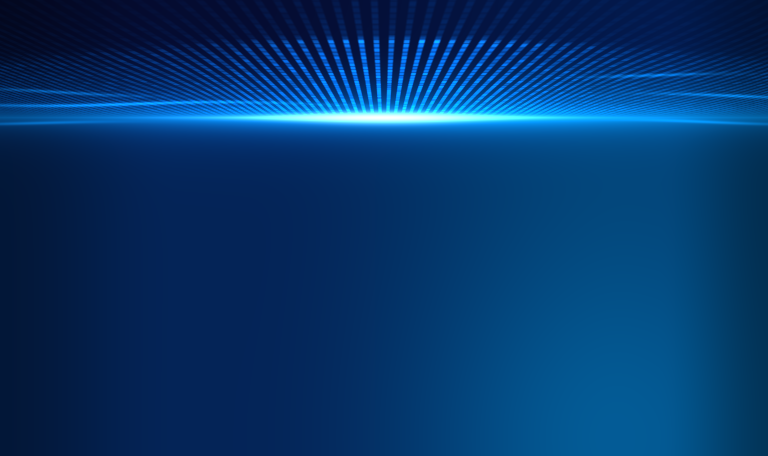
Reproduce this background procedurally as a WebGL 2 fragment shader.

```glsl
#version 300 es
precision highp float;

uniform vec2 u_resolution;
out vec4 fragColor;

float hash(vec2 p) {
    vec3 q = fract(vec3(p.xyx) * 0.1031);
    q += dot(q, q.yzx + 33.33);
    return fract((q.x + q.y) * q.z);
}

float gauss(float d, float width) {
    return exp(-d * d / (width * width));
}

// Deep blue field, lighter toward the lower right, dark at the top
vec3 backdrop(vec2 p) {
    vec3 field = mix(vec3(0.015, 0.14, 0.34), vec3(0.01, 0.26, 0.46), smoothstep(-0.3, 0.55, p.x));
    vec2 d = (p - vec2(0.48, 0.04)) / vec2(0.42, 0.4);
    field += vec3(0.0, 0.1, 0.13) * exp(-dot(d, d));
    vec3 sky = mix(vec3(0.02, 0.045, 0.19), vec3(0.01, 0.1, 0.3), smoothstep(-0.4, 0.7, p.x));
    vec3 color = mix(field, sky, smoothstep(0.7, 0.92, p.y));
    float shade = 1.0 - 0.36 * smoothstep(0.45, 0.86, -p.x) - 0.34 * smoothstep(0.6, 0.86, p.x);
    return color * shade;
}

// Dotted columns that fan out above the horizon
float dotFan(float x, float h) {
    float swell = 0.008 * sin(x * 9.0 + 1.0) * smoothstep(0.2, 0.6, abs(x));
    float lift = max(h + swell, 0.0);
    vec2 grid = vec2(x / (lift + 0.15) / 0.105, log(lift + 0.03) * 20.0);
    vec2 blur = fwidth(grid);
    vec2 cell = abs(fract(grid) - 0.5);
    float column = 1.0 - smoothstep(0.1, 0.24 + blur.x * 0.5, cell.x);
    column = mix(column, 0.3, smoothstep(0.5, 1.0, blur.x));
    float bead = 1.0 - smoothstep(0.15, 0.35 + blur.y * 0.5, cell.y);
    bead = mix(bead, 0.6, smoothstep(0.35, 0.8, blur.y));
    float sparkle = 0.75 + 0.5 * hash(floor(grid) + 80.0);
    return column * mix(0.65, 1.0, bead) * sparkle;
}

// Thin wavy thread, visible around one part of its length
float thread(vec2 q, float height, float bend, float middle, float span) {
    float wave = height + bend * sin((q.x - middle) * 8.0);
    return gauss(q.y - wave, 0.0035) * gauss(q.x - middle, span);
}

void main() {
    vec2 p = (gl_FragCoord.xy - vec2(0.5 * u_resolution.x, 0.0)) / u_resolution.y;
    vec2 q = vec2(p.x, p.y - 0.742);
    float h = q.y;
    float away = abs(h);
    vec3 color = backdrop(p);

    // Wide blue halo around the horizon
    float reach = 0.3 + 0.7 * gauss(q.x, 0.65);
    color += vec3(0.0, 0.23, 0.46) * reach * exp(-away / 0.04);

    // Fan of dots, brightest in the middle and below its crest
    float fan = dotFan(q.x, h);
    float crest = 0.167 - 0.07 * q.x * q.x;
    float body = mix(1.0, 0.32, smoothstep(crest - 0.01, crest + 0.02, h));
    float strength = smoothstep(0.0, 0.02, h) * body * (0.22 + 0.78 * gauss(q.x - 0.03, 0.36));
    strength *= 1.0 - 0.6 * smoothstep(0.1, 0.25, h);
    color += vec3(0.01, 0.42, 0.82) * fan * strength;
    color += vec3(0.03, 0.3, 0.5) * fan * gauss(h - crest, 0.007) * gauss(q.x - 0.08, 0.28);

    // Threads along the waves on both sides
    float threads = thread(q, 0.03, 0.004, -0.55, 0.33);
    threads += 0.6 * thread(q, 0.055, -0.008, -0.7, 0.16);
    threads += 0.7 * thread(q, 0.093, 0.004, 0.6, 0.13);
    threads += 0.7 * thread(q, 0.048, -0.005, 0.76, 0.16);
    threads += 0.5 * thread(q, -0.012, 0.003, -0.76, 0.16);
    threads += 0.5 * thread(q, -0.01, -0.005, 0.72, 0.17);
    color += vec3(0.02, 0.38, 0.6) * threads;

    // Cyan band and its white core
    float band = exp(-away / 0.016) * (0.2 + 0.8 * gauss(q.x, 0.5));
    color += vec3(0.03, 0.56, 0.68) * band;
    float core = gauss(h, 0.004 + 0.008 * gauss(q.x, 0.25)) * gauss(q.x, 0.28);
    color += vec3(0.95, 0.7, 0.5) * core;

    fragColor = vec4(clamp(color, 0.0, 1.0), 1.0);
}
```
